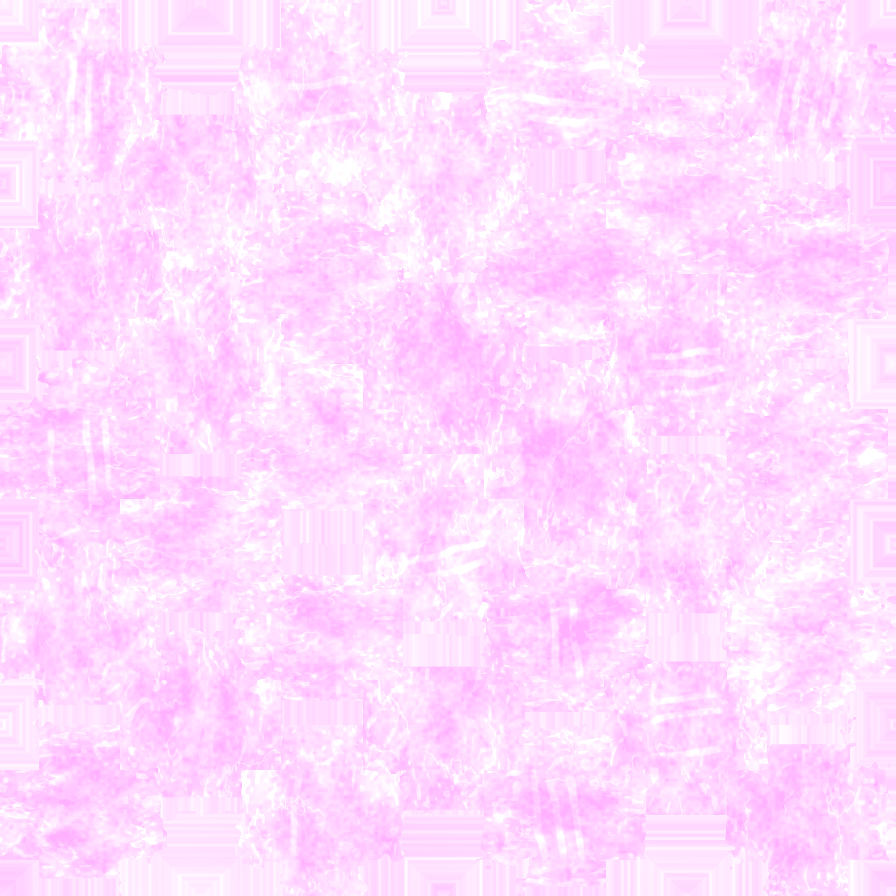
Reproduce this texture procedurally as a Shadertoy shader.

```glsl
float hash(vec2 p) {
    uvec2 q = uvec2(ivec2(floor(p))) * uvec2(1597334677u, 3812015801u);
    uint n = (q.x ^ q.y) * 1597334677u;
    n = (n ^ (n >> 15)) * 2246822519u;
    return float((n ^ (n >> 13)) & 65535u) / 65535.0;
}

float noise(vec2 p) {
    vec2 i = floor(p), f = fract(p);
    f = f * f * (3.0 - 2.0 * f);
    return mix(mix(hash(i), hash(i + vec2(1, 0)), f.x),
               mix(hash(i + vec2(0, 1)), hash(i + vec2(1, 1)), f.x), f.y);
}

float fbm(vec2 p) {
    float sum = 0.0, amp = 0.5;
    for (int i = 0; i < 5; i++) {
        sum += amp * noise(p);
        p = mat2(1.6, 1.2, -1.2, 1.6) * p + 7.3;
        amp *= 0.56;
    }
    return sum / 1.07;
}

// Flat bands of random tone with softened steps
float bands(float x, float seed) {
    float i = floor(x);
    return mix(hash(vec2(i, seed)), hash(vec2(i + 1.0, seed)), smoothstep(0.6, 1.0, fract(x)));
}

const vec2 pitch = vec2(0.1355, 0.1007);
const vec2 firstCentre = vec2(0.0885, 0.0905);

// Plus-shaped patches interlock on a checkered lattice
vec2 patchOwner(vec2 p) {
    vec2 g = (p - firstCentre) / pitch;
    vec2 id = round(g);
    bool own = mod(id.x + id.y, 2.0) < 0.5;
    if (!own) {
        if (abs(g.x - id.x) < 0.335) id.y += g.y > id.y ? 1.0 : -1.0;
        else id.x += g.x > id.x ? 1.0 : -1.0;
    }
    return id;
}

// Nested square frames where the lattice runs out
float frames(vec2 p, vec2 id) {
    vec2 d = abs(p - clamp(firstCentre + id * pitch, 0.0, 1.0));
    float r = max(d.x, d.y);
    float seed = id.x * 13.0 + id.y * 7.0 + 90.0;
    float side = d.x > d.y ? 0.025 : 0.0;
    float wide = bands(r * 65.0, seed);
    float thin = bands(r * 270.0, seed + 31.0);
    return 0.765 + 0.10 * wide + 0.09 * thin * thin + side
         + 0.05 * hash(id + 40.0);
}

// Mottled, flecked and brushed surface of one patch
float surface(vec2 p, vec2 id) {
    vec2 d = p - firstCentre - id * pitch;
    float kind = hash(id + 11.0), turn = hash(id + 23.0);
    vec2 q = d + (id + 20.0) * vec2(1.37, 2.11);
    vec2 brushed = turn < 0.5 ? q * vec2(1.0, 1.7) : q * vec2(1.6, 1.0);
    float mottle = fbm(brushed * 26.0);
    float warp = noise(q * 38.0);

    float g = 0.833 + 0.07 * (hash(id + 5.0) - 0.5);
    g += 0.34 * (mottle - 0.5);
    g += 0.09 * (noise(q * 210.0) - 0.5);

    // Darker core, paler arms
    float core = 1.0 - smoothstep(0.03, 0.075, length(d) + 0.02 * (warp - 0.5));
    g += mix(0.02, -0.055 * hash(id + 61.0), core);

    // Pale flecks, densest on the arms
    float fleck = smoothstep(0.64, 0.82, noise(brushed * 125.0 + 3.0 * warp));
    g += fleck * mix(0.10, 0.035, core);
    g -= 0.05 * smoothstep(0.72, 0.88, noise(q * 145.0 + 50.0));

    // Wispy light veins
    float vein = abs(fbm(brushed * 13.0 + 30.0) - 0.5);
    g += 0.10 * (1.0 - smoothstep(0.0, 0.025, vein)) * smoothstep(0.35, 0.65, warp);

    // Slanted brush bars on some patches
    vec2 b = kind < 0.2 ? d.yx : d;
    float x = b.x - (turn - 0.4) * 0.35 * b.y + 0.006 * (warp - 0.5);
    float bar = 1.0 - smoothstep(0.0025, 0.0055, abs(mod(x, 0.021) - 0.0105));
    float extent = (1.0 - smoothstep(0.032, 0.04, abs(b.x)))
                 * (1.0 - smoothstep(0.03, 0.048, abs(b.y) + 0.02 * (warp - 0.5)));
    float chosen = step(hash(vec2(floor(x / 0.021), id.x * 9.0 + id.y)), 0.65);
    g += 0.10 * bar * extent * chosen * step(kind, 0.42) * (0.5 + mottle);

    // Ends of upright arms pulled out into fine stripes
    float end = d.y > 0.0 ? 1.0 : 0.0;
    float reach = 0.062 + 0.075 * hash(id * 2.0 + vec2(end, 77.0));
    float pulled = smoothstep(reach, reach + 0.002, abs(d.y))
                 * (1.0 - smoothstep(0.044, 0.046, abs(d.x)));
    float seed = id.x * 5.0 + id.y * 19.0 + end + 200.0;
    float stripes = 0.80 + 0.08 * bands(d.x * 290.0, seed)
                  + 0.07 * noise(vec2(d.x * 60.0, seed)) + 0.03 * turn;
    return mix(g, stripes, pulled);
}

void mainImage(out vec4 fragColor, in vec2 fragCoord) {
    vec2 p = fragCoord / iResolution.xy;

    // Ragged seams in places, straight cuts elsewhere
    vec2 fray = vec2(noise(p * 130.0), noise(p * 130.0 + 71.0)) - 0.5;
    float ragged = smoothstep(0.3, 0.55, noise(p * 9.0 + 5.0));
    vec2 id = patchOwner(p + 0.024 * ragged * fray);

    bool outside = id.x < 0.0 || id.x > 6.0 || id.y < 0.0 || id.y > 8.0;
    float green = outside ? frames(p, id) : surface(p, id);

    // Broad drifts of light across the whole cloth
    green += 0.05 * (noise(p * 5.0 + 2.0) - 0.5);
    fragColor = vec4(1.0, clamp(green, 0.69, 1.0), 1.0, 1.0);
}
```
